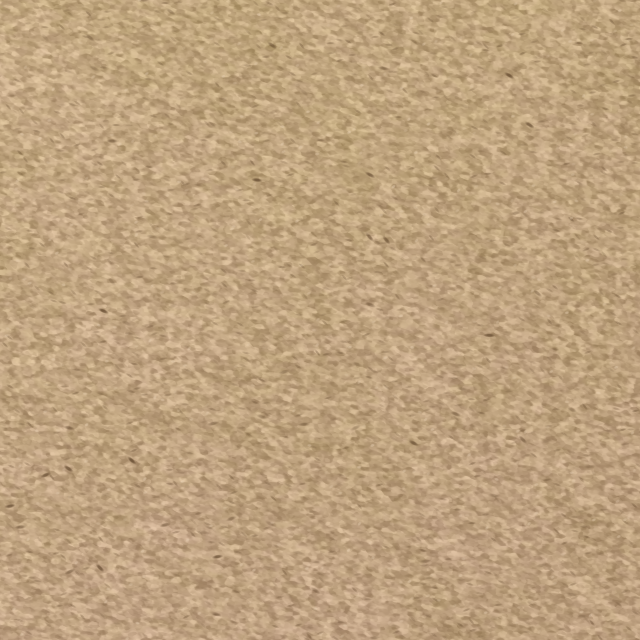
This texture is drawn by a WebGL 1 fragment shader. Its source:

```glsl
precision highp float;

uniform vec2 u_resolution;

const vec3 SHADE_SAND = vec3(0.640, 0.529, 0.391);
const vec3 LIGHT_SAND = vec3(0.820, 0.710, 0.568);
const vec3 DARK_GRAIN = vec3(0.36, 0.26, 0.16);
const vec3 PALE_GRAIN = vec3(0.92, 0.83, 0.72);
const vec3 PINK_SHIFT = vec3(0.006, -0.008, 0.026);

float hash(vec2 cell, float seed) {
    return fract(sin(dot(cell, vec2(127.1, 311.7)) + seed * 74.7) * 43758.547);
}

vec2 hash2(vec2 cell, float seed) {
    return vec2(hash(cell, seed), hash(cell, seed + 3.3));
}

mat2 rotation(float angle) {
    float c = cos(angle);
    float s = sin(angle);
    return mat2(c, -s, s, c);
}

// Cellular noise: random tones of nearby cells, blended by distance; -0.5 to 0.5
float cellTone(vec2 p, float sharpness, float seed) {
    vec2 home = floor(p);
    float total = 0.0;
    float weights = 0.0001;
    for (int y = -1; y <= 1; y++) {
        for (int x = -1; x <= 1; x++) {
            vec2 cell = home + vec2(float(x), float(y));
            vec2 offset = cell + hash2(cell, seed) - p;
            float weight = exp(-sharpness * dot(offset, offset));
            total += weight * (hash(cell, seed + 7.1) - 0.5);
            weights += weight;
        }
    }
    return total / weights;
}

// Scattered soft slivers; a higher rarity leaves fewer strong ones
float flecks(vec2 p, vec2 size, float tilt, float rarity, float seed) {
    vec2 home = floor(p);
    float mask = 0.0;
    for (int y = -1; y <= 1; y++) {
        for (int x = -1; x <= 1; x++) {
            vec2 cell = home + vec2(float(x), float(y));
            float angle = tilt + 1.3 * (hash(cell, seed + 1.7) - 0.5);
            vec2 q = rotation(angle) * (p - cell - hash2(cell, seed));
            float strength = pow(hash(cell, seed + 9.2), rarity);
            float body = 1.0 - smoothstep(0.3, 1.2, length(q / size));
            mask = max(mask, strength * body);
        }
    }
    return mask;
}

void main() {
    vec2 uv = gl_FragCoord.xy / u_resolution.y;

    // Short grains, slightly flattened and leaning down to the right
    vec2 lean = rotation(-0.22) * uv;
    float grain = 0.62 * cellTone(lean * vec2(92.0, 165.0), 7.0, 1.0)
                + 0.38 * cellTone(lean * vec2(165.0, 240.0), 6.0, 2.0);

    // Broad drifts of brightness and hue
    float drift = cellTone(uv * 9.0, 3.0, 3.0) + 0.6 * cellTone(uv * 24.0, 3.0, 4.0);
    float slope = 0.12 * (uv.y - 0.5) - 0.10 * (uv.x - 0.5);
    float tone = 0.63 + 1.5 * grain + 0.12 * drift + slope;
    vec3 color = mix(SHADE_SAND, LIGHT_SAND, tone);

    float grainHue = cellTone(lean * vec2(60.0, 90.0), 5.0, 5.0);
    float pink = 0.6 * drift + 0.7 * grainHue + 0.7 * (0.5 - uv.y);
    color += PINK_SHIFT * pink;

    // Fine shadows between grains, sparse dark slivers and pale glints
    float shadows = flecks(uv * 52.0, vec2(0.34, 0.11), -0.25, 2.5, 6.0);
    float slivers = flecks(uv * 24.0, vec2(0.20, 0.075), -0.20, 16.0, 7.0);
    float glints = flecks(uv * 44.0, vec2(0.17, 0.11), 0.30, 5.0, 8.0);
    color = mix(color, DARK_GRAIN, 0.32 * shadows);
    color = mix(color, DARK_GRAIN, 0.75 * slivers);
    color = mix(color, PALE_GRAIN, 0.45 * glints);

    gl_FragColor = vec4(clamp(color, 0.0, 1.0), 1.0);
}
```
